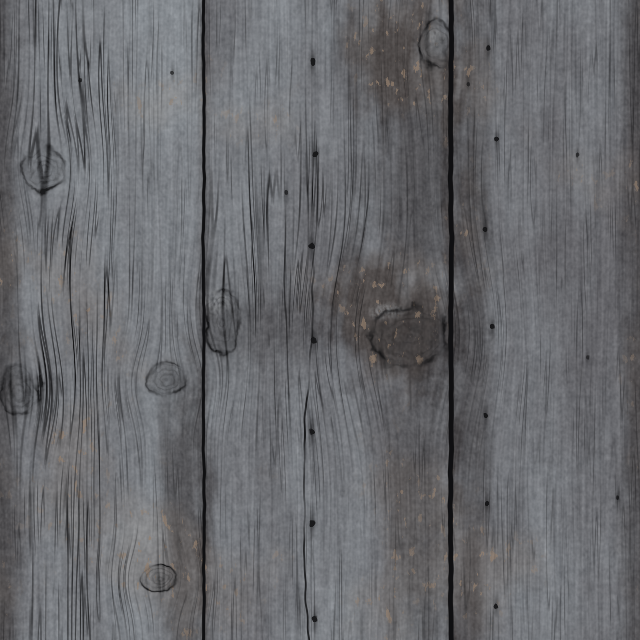
Give the GLSL for this texture, as a WebGL 1 fragment shader.

```glsl
precision highp float;
// Three weathered grey barn planks with knots, splits, nail holes and dark stains.
uniform vec2 u_resolution;
const vec3 SILVER = vec3(0.535, 0.555, 0.575);
const vec3 GREY = vec3(0.395, 0.395, 0.41);
const vec3 STAIN = vec3(0.235, 0.225, 0.23);
const vec3 TAN = vec3(0.58, 0.50, 0.43);
const vec3 PALE = vec3(0.62, 0.63, 0.64);
const vec3 HOLLOW = vec3(0.06, 0.06, 0.065);

vec2 hash2(vec2 p) {
  vec2 q = vec2(dot(p, vec2(127.1, 311.7)), dot(p, vec2(269.5, 183.3)));
  return fract(sin(q) * 43758.55);
}
// Gradient noise, about -0.6 to 0.6
float noise(vec2 p) {
  vec2 i = floor(p), f = fract(p), o = vec2(0.0, 1.0);
  vec2 u = f * f * f * (f * (f * 6.0 - 15.0) + 10.0);
  float a = dot(hash2(i) * 2.0 - 1.0, f);
  float b = dot(hash2(i + o.yx) * 2.0 - 1.0, f - o.yx);
  float c = dot(hash2(i + o) * 2.0 - 1.0, f - o);
  float d = dot(hash2(i + 1.0) * 2.0 - 1.0, f - 1.0);
  return mix(mix(a, b, u.x), mix(c, d, u.x), u.y);
}
float fbm(vec2 p) {
  float sum = 0.0, amp = 1.0;
  for (int i = 0; i < 4; i++) {
    sum += amp * noise(p);
    p = p * 2.03 + 17.3;
    amp *= 0.55;
  }
  return sum;
}
// Soft elliptical patch with a ragged outline
float blot(vec2 p, vec2 centre, vec2 radius, float ragged) {
  return 1.0 - smoothstep(0.2, 1.4, length((p - centre) / radius) + ragged);
}
// Smooth-edged line
float line(float dist, float halfWidth, float soft) {
  return 1.0 - smoothstep(halfWidth - soft, halfWidth + soft, dist);
}
// Hairlines of even width along the zero lines of stretched noise
float fissures(vec2 g, vec2 freq, float halfWidth, float px) {
  float n = noise(g * freq);
  float slope = abs(noise(g * freq + vec2(0.05, 0.0)) - n) / 0.05;
  return line(abs(n) / (freq.x * (slope + 0.2)), halfWidth, 0.5 * px);
}
// Bends the grain around a knot and adds its broken rim and rings to the shade
void knot(vec2 p, vec2 centre, vec2 radius, inout vec2 grain, inout float shade) {
  vec2 d = (p - centre) / radius;
  grain.x -= 0.6 * (p.x - centre.x) * exp(-dot(d * d, vec2(0.25, 0.16)));
  float r = length(d) + 0.35 * fbm(p * 24.0);
  float rim = exp(-pow((r - 0.95) * 14.0, 2.0)) * clamp(0.45 + 1.5 * noise(p * 32.0 + 4.0), 0.0, 1.0);
  float rings = 0.5 + 0.5 * sin(r * 24.0 + 7.0 * noise(p * 45.0));
  shade += 0.8 * rim + line(r, 0.95, 0.25) * (0.1 + 0.13 * rings * rings + 0.3 * fbm(p * 70.0));
}
// Nail hole with a short streak running along the grain
float nailHole(vec2 p, vec2 centre, float radius) {
  vec2 d = (p - centre) / radius;
  float r = length(d * vec2(1.0, 0.8)) + 0.7 * noise(p * 160.0);
  return max(line(r, 0.95, 0.35), 0.4 * exp(-d.x * d.x * 1.2 - d.y * d.y * 0.05));
}

void main() {
  vec2 p = gl_FragCoord.xy / u_resolution;
  float px = 1.0 / u_resolution.x;
  // Plank layout
  float waver = 0.002 * noise(vec2(p.y * 7.0, 2.5)) + 0.002 * noise(vec2(p.y * 45.0, 8.5));
  float gapA = abs(p.x - 0.318 + waver), gapB = abs(p.x - 0.705 - waver);
  float plank = step(0.318, p.x + waver) + step(0.705, p.x - waver);
  // Knots
  vec2 g = p;
  float shade = 0.0;
  knot(p, vec2(0.068, 0.737), vec2(0.034, 0.037), g, shade);
  knot(p, vec2(0.030, 0.390), vec2(0.036, 0.038), g, shade);
  knot(p, vec2(0.260, 0.407), vec2(0.034, 0.026), g, shade);
  knot(p, vec2(0.250, 0.095), vec2(0.030, 0.022), g, shade);
  knot(p, vec2(0.347, 0.495), vec2(0.028, 0.052), g, shade);
  knot(p, vec2(0.640, 0.475), vec2(0.062, 0.052), g, shade);
  knot(p, vec2(0.682, 0.930), vec2(0.026, 0.040), g, shade);
  g += vec2(0.004 * noise(p * vec2(5.0, 4.0)), plank * 7.37);
  // Base tone and grain
  float ragged = 0.55 * fbm(g * vec2(28.0, 5.0)) + 0.3 * fbm(p * 22.0);
  float broad = fbm(g * vec2(9.0, 1.6)) + 0.5 * fbm(p * 9.0);
  float fine = noise(g * vec2(110.0, 4.0)) + 1.2 * noise(g * vec2(230.0, 12.0));
  float speckle = fbm(p * 70.0) + noise(p * vec2(240.0, 170.0));
  vec3 color = mix(GREY, SILVER, clamp(0.62 - 0.13 * plank + 0.55 * broad, 0.0, 1.0));
  color += 0.055 * fine + 0.055 * speckle;
  // Dark weathering
  float dark = 0.9 * blot(p, vec2(0.63, 0.49), vec2(0.10, 0.09), ragged)
    + 0.8 * blot(p, vec2(0.56, 0.53), vec2(0.05, 0.10), ragged)
    + 0.55 * blot(p, vec2(0.65, 0.76), vec2(0.08, 0.30), ragged)
    + 0.6 * blot(p, vec2(0.61, 0.92), vec2(0.08, 0.10), ragged)
    + 0.5 * blot(p, vec2(0.66, 0.20), vec2(0.06, 0.26), ragged)
    + 0.6 * blot(p, vec2(0.29, 0.17), vec2(0.04, 0.32), ragged)
    + 0.4 * blot(p, vec2(0.41, 0.49), vec2(0.11, 0.09), ragged)
    + 0.5 * blot(p, vec2(0.735, 0.5), vec2(0.035, 0.9), ragged);
  dark += 0.65 * (1.0 - smoothstep(0.0, 0.045, min(p.x, 1.0 - p.x) + 0.03 * ragged));
  dark += 0.3 * (1.0 - smoothstep(0.0, 0.016, min(gapA, gapB) + 0.01 * ragged));
  color = mix(color, STAIN + 0.05 * fine + 0.06 * speckle, clamp(dark, 0.0, 0.85));
  // Exposed tan wood and pale scuffs
  float worn = smoothstep(0.0, 0.5, fbm(p * 4.0 + 9.0) + 0.3 * dark - 0.15 * p.y);
  float chips = smoothstep(0.25, 0.45, fbm(p * vec2(80.0, 42.0)));
  color = mix(color, TAN, worn * (0.14 + 0.6 * chips));
  float scuff = blot(p, vec2(0.342, 0.53), vec2(0.024, 0.02), ragged)
    + blot(p, vec2(0.61, 0.513), vec2(0.03, 0.014), ragged) + blot(p, vec2(0.68, 0.943), vec2(0.02), ragged);
  color = mix(color, PALE, 0.7 * clamp(scuff * (0.7 + speckle), 0.0, 1.0));
  // Fissures, denser in the heart of each plank, and one long split
  float heart = min(1.0, blot(p, vec2(0.11, 0.5), vec2(0.10, 0.9), ragged) + blot(p, vec2(0.46, 0.56), vec2(0.15, 0.22), ragged));
  float broken = smoothstep(-0.2, 0.15, noise(g * vec2(40.0, 4.0)));
  float sparse = smoothstep(-0.05, 0.2, noise(g * vec2(50.0, 7.0) + 5.0));
  shade += fissures(g, vec2(85.0, 2.6), 0.0009, px) * broken * (0.1 + 0.5 * heart);
  shade += fissures(g + 3.1, vec2(130.0, 4.0), 0.0006, px) * sparse * (0.28 + 0.22 * heart);
  float splitX = 0.487 + 0.03 * noise(vec2(p.y * 4.0, 0.5)) + 0.004 * noise(vec2(p.y * 30.0, 3.5));
  float open = smoothstep(-0.4, 0.0, noise(vec2(p.y * 11.0, 6.5))) * (1.0 - smoothstep(0.5, 0.64, p.y));
  shade += 0.8 * open * line(abs(p.x - splitX), 0.0014, 0.6 * px);
  // Nail rows and stray holes
  for (int i = 0; i < 7; i++) {
    float k = float(i), y = 0.035 + 0.145 * k;
    vec2 jitter = hash2(vec2(k, 5.0)) - 0.5;
    shade += nailHole(p, vec2(0.490, y) + 0.006 * jitter, 0.0044);
    shade += nailHole(p, vec2(0.768, y + 0.025) + 0.02 * jitter, 0.0036) + 0.7 * nailHole(p, hash2(vec2(k, 31.0)), 0.003);
  }
  color = mix(color, HOLLOW, clamp(shade, 0.0, 0.9));
  float gap = max(line(gapA, 0.0024, 0.7 * px), line(gapB, 0.0038, 0.7 * px));
  gl_FragColor = vec4(mix(color, HOLLOW, gap), 1.0);
}
```
